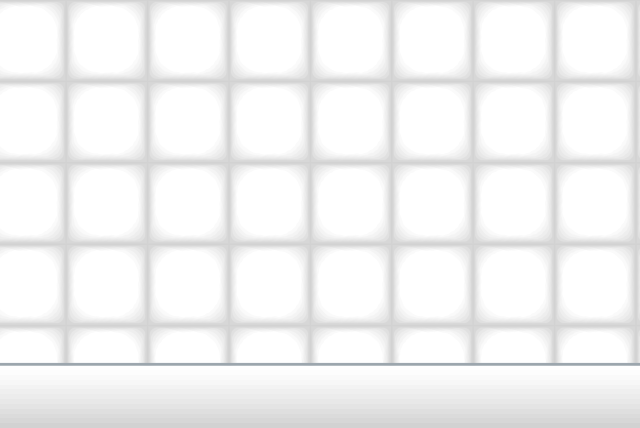
Reproduce this pattern procedurally as a Shadertoy shader.

```glsl
// Glossy white wall tiles with soft grey rims, standing above a shaded ledge.
// Each tile is a stack of nested rounded boxes, stepping from grout to white;
// layered sines roughen their outlines. Lengths are fractions of canvas height.

const float PITCH = 0.1902;         // tile spacing
const float WALL_LEFT = 0.1545;     // x of the first full grout line
const float LEDGE_TOP = 0.1465;
const float TRIM_HEIGHT = 0.0065;
const int RIM_STEPS = 6;

const vec3 GROUT = vec3(0.845);
const vec3 SEAM = vec3(0.825);
const vec3 TRIM = vec3(0.61, 0.65, 0.68);

float roundedBox(vec2 p, vec2 halfSize, float radius) {
    vec2 q = abs(p) - halfSize + radius;
    return length(max(q, 0.0)) + min(max(q.x, q.y), 0.0) - radius;
}

// Coverage of the region where the distance is negative.
float fill(float dist, float soft) {
    return 1.0 - smoothstep(-soft, soft, dist);
}

// Small irregular offset, in the range -1 to 1.
float ripple(vec2 p, float phase) {
    float a = sin(p.x * 31.0 + phase) * sin(p.y * 27.0 - phase * 1.7);
    float b = sin(p.x * 67.0 - p.y * 59.0 + phase * 2.3);
    return 0.6 * a + 0.4 * b;
}

// Local position runs right and down from the tile's upper left corner.
vec3 tile(vec2 local, vec2 id, float soft) {
    vec2 toLine = min(local, 1.0 - local);
    float seam = fill(min(toLine.x, toLine.y) - 0.011, soft);
    vec3 color = mix(GROUT, SEAM, seam);

    float tilePhase = 0.25 * sin(id.x * 2.1 + id.y * 3.7);
    for (int i = 0; i < RIM_STEPS; i++) {
        float t = float(i) / float(RIM_STEPS - 1);
        // The rim is broader on the right and lower sides.
        vec2 low = mix(vec2(0.026, 0.024), vec2(0.098, 0.078), t);
        vec2 high = mix(vec2(0.972, 0.968), vec2(0.888, 0.892), t);
        float radius = mix(0.09, 0.31, t);
        float dist = roundedBox(local - 0.5 * (low + high), 0.5 * (high - low), radius);
        dist += mix(0.002, 0.007, t) * ripple(local, float(i) * 1.9 + tilePhase);
        float shade = mix(0.88, 1.0, pow(t, 0.85));
        color = mix(color, vec3(shade), fill(dist, soft));
    }
    return color;
}

// Banded fade from white at the top (height 1) to grey at the foot.
vec3 ledge(float height) {
    float band = floor((1.0 - height) * 13.0) / 12.0;
    return vec3(mix(1.0, 0.825, pow(clamp(band, 0.0, 1.0), 1.2)));
}

void mainImage(out vec4 fragColor, in vec2 fragCoord) {
    vec2 p = fragCoord / iResolution.y;
    float pixel = 1.0 / iResolution.y;

    // Tiled wall, counted from the top edge
    vec2 grid = vec2(p.x - WALL_LEFT, 1.0 - p.y) / PITCH;
    vec3 color = tile(fract(grid), floor(grid), 0.7 * pixel / PITCH);

    // Ledge and its blue-grey trim
    color = mix(color, ledge(p.y / LEDGE_TOP), fill(p.y - LEDGE_TOP, 0.7 * pixel));
    float trimDist = abs(p.y - LEDGE_TOP - 0.5 * TRIM_HEIGHT + 0.001) - 0.5 * TRIM_HEIGHT;
    color = mix(color, TRIM, fill(trimDist, 0.7 * pixel));

    fragColor = vec4(color, 1.0);
}
```
